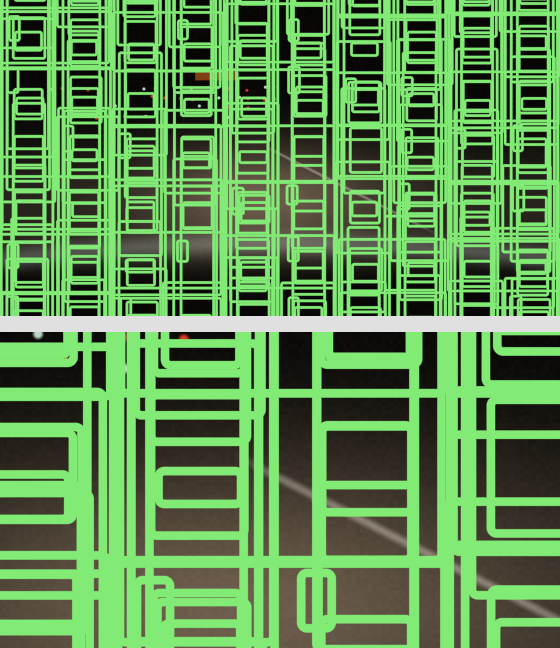
Top: the whole. Bottom: its middle third, enlarged.
Give the GLSL for this pattern, as a Shadertoy shader.

```glsl
// Overlapping green detection frames crowd a dim night road.
// Families of rounded outlines repeat on a ten-column grid; a hash varies
// each frame's place and size, and the nearest outline gives the ink.

vec4 hash4(vec3 p) {
    vec4 h = fract(p.xyzx * vec4(0.1031, 0.1030, 0.0973, 0.1099));
    h += dot(h, h.wzxy + 33.33);
    return fract((h.xxyz + h.yzzw) * h.zywx);
}

float roundedOutline(vec2 p, vec2 halfSize) {
    vec2 q = abs(p) - halfSize + 0.035;
    return abs(length(max(q, 0.0)) + min(max(q.x, q.y), 0.0) - 0.035);
}

// Distance to one family of frames: pitch and centre place it, wobble moves
// each frame, stretch resizes it, and keep is the share that is present.
float frames(vec2 p, vec2 pitch, vec2 centre, vec2 halfSize,
             vec2 wobble, vec2 stretch, float keep, float seed) {
    float nearest = 9.0;
    vec2 home = floor(p / pitch);
    for (int j = -2; j <= 2; j++)
    for (int i = -1; i <= 1; i++) {
        vec2 id = home + vec2(i, j);
        if (hash4(vec3(id + 71.0, seed + 40.0)).x > keep) continue;
        vec4 h = hash4(vec3(id + 23.0, seed)) - 0.5;
        vec2 local = p - (id + centre) * pitch - wobble * h.xy;
        nearest = min(nearest, roundedOutline(local, halfSize + stretch * h.zw));
    }
    return nearest;
}

float frameField(vec2 p) {
    float d = 9.0;
    // Ladders: staggered frames whose ends make the rungs
    for (int k = 0; k < 3; k++) {
        float f = float(k);
        d = min(d, frames(p, vec2(1), vec2(0.52, 0.62 - 0.04 * f),
                          vec2(0.235 + 0.02 * f, 0.13 + 0.13 * f),
                          vec2(0.04, 0.22), vec2(0.03, 0.07), 0.75, f));
    }
    // Tall frames whose sides run on through several rows
    for (int k = 0; k < 3; k++) {
        float f = float(k);
        d = min(d, frames(p, vec2(1), vec2(0.51 - 0.01 * f, 0.5), vec2(0.28 + 0.095 * f, 1.85),
                          vec2(0.035, 0.3), vec2(0.03, 0.3), 0.38, 10.0 + f));
    }
    // Wide frames spanning two columns, and offset ones across them
    d = min(d, frames(p, vec2(2, 1), vec2(0.5), vec2(0.98, 0.5),
                      vec2(0.03, 0.1), vec2(0.03, 0.1), 0.6, 20.0));
    d = min(d, frames(p, vec2(2, 1), vec2(0.5), vec2(0.96, 1.5),
                      vec2(0.03, 0.16), vec2(0.03, 0.2), 0.4, 21.0));
    d = min(d, frames(p, vec2(2, 1), vec2(0.72, 0.45), vec2(0.5, 0.8),
                      vec2(0.3, 0.3), vec2(0.2, 0.3), 0.4, 22.0));
    // Small upright frames beside the ladders
    return min(d, frames(p, vec2(1), vec2(0.24, 0.3), vec2(0.09, 0.2),
                         vec2(0.06, 0.2), vec2(0.02, 0.08), 0.35, 23.0));
}

// Night road; p runs 0..10 across and 0..5.6 downward
vec3 nightRoad(vec2 p) {
    float road = smoothstep(1.8, 3.7, p.y) * (1.0 - smoothstep(4.4, 5.1, p.y));
    vec3 col = vec3(0.03, 0.027, 0.02) + vec3(0.12, 0.11, 0.09) * road;
    vec2 g = (p - vec2(4.7, 3.5)) / vec2(2.0, 0.95);
    col += vec3(0.28, 0.23, 0.19) * exp(-dot(g, g));

    // Pale band and lane streak
    float band = (p.y - 4.35 - 0.012 * (p.x - 5.0) * (p.x - 5.0)) / 0.2;
    col += vec3(0.17, 0.19, 0.19) * exp(-band * band);
    float lane = abs(p.y - 2.65 - 0.51 * (p.x - 4.8));
    col += 0.25 * smoothstep(0.05, 0.0, lane)
         * smoothstep(4.7, 5.0, p.x) * smoothstep(7.9, 7.3, p.x);

    // Distant lamps
    vec2 id = floor(p * 6.0);
    vec4 h = hash4(vec3(id, 5.0));
    float lamp = smoothstep(0.25, 0.08, length(fract(p * 6.0) - 0.3 - 0.4 * h.xy));
    float street = step(abs(id.y - 10.5), 2.0) * step(abs(id.x - 16.0), 13.0);
    vec3 lampColour = h.w < 0.5 ? vec3(0.8, 0.16, 0.1) : vec3(0.7, 0.8, 0.75);
    col += lamp * street * step(0.6, h.z) * lampColour;

    // Dim overhead sign
    vec2 s = abs(p - vec2(3.85, 1.35)) - vec2(0.35, 0.07);
    return mix(col, vec3(0.5, 0.25, 0.08), smoothstep(0.03, 0.0, max(s.x, s.y)));
}

void mainImage(out vec4 fragColor, in vec2 fragCoord) {
    float px = 10.0 / iResolution.x;
    vec2 p = vec2(fragCoord.x, iResolution.y - fragCoord.y) * px;
    float d = frameField(p - vec2(0.0, 0.22));
    float ink = 1.0 - smoothstep(-0.8 * px, 0.8 * px, d - 0.026);
    vec3 grain = vec3(hash4(vec3(floor(p * 40.0), 9.0)).x - 0.5) * 0.018;
    fragColor = vec4(mix(nightRoad(p) + grain, vec3(0.51, 0.92, 0.46), ink), 1.0);
}
```
